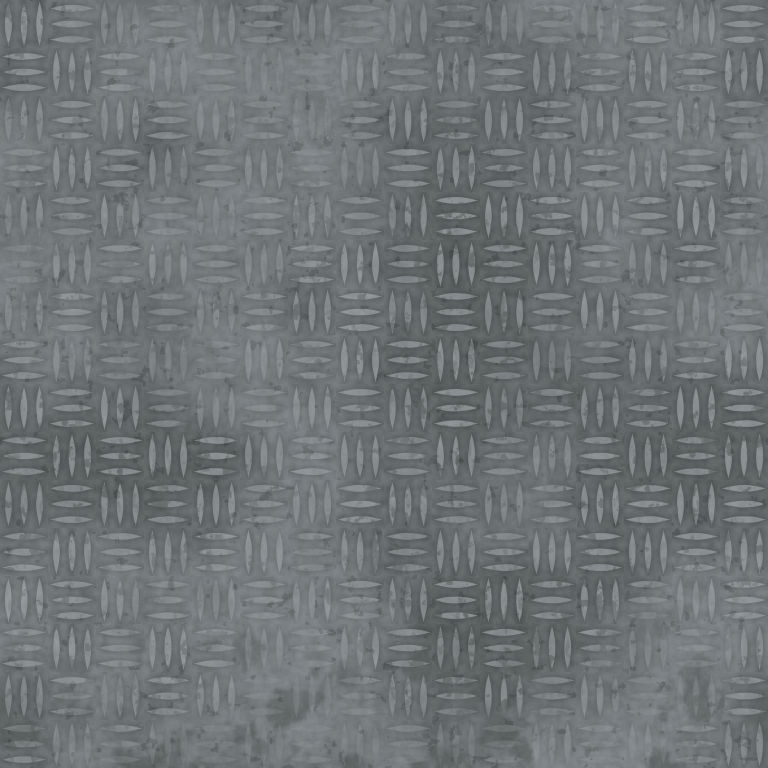
Write a WebGL 1 fragment shader that draws this texture.

```glsl
precision highp float;

uniform vec2 u_resolution;

const float CELLS = 16.0;          // raised groups across and down
const float BAR_HALF_LENGTH = 0.44;
const float BAR_HALF_WIDTH = 0.070;
const float BAR_SPACING = 0.325;
const float EDGE_ROUGHNESS = 0.022;
const float HALO_FALLOFF = 9.0;
const float HALO_STRENGTH = 0.17;
const float GRAIN_STRENGTH = 0.045;
const float BOTTOM_WEAR = 0.34;

const vec3 STEEL_DARK = vec3(0.360, 0.382, 0.382);
const vec3 STEEL_LIGHT = vec3(0.505, 0.525, 0.540);
const vec3 BAR_COLOR = vec3(0.585, 0.607, 0.618);
const vec3 GRIME_COLOR = vec3(0.335, 0.358, 0.352);

float hash(vec2 p) {
  vec3 q = fract(vec3(p.xyx) * 0.1031);
  q += dot(q, q.yzx + 33.33);
  return fract((q.x + q.y) * q.z);
}

// Value noise that wraps after the given number of lattice steps
float noise(vec2 uv, vec2 period, float seed) {
  vec2 p = uv * period;
  vec2 i = floor(p);
  vec2 f = fract(p);
  f = f * f * (3.0 - 2.0 * f);
  vec2 a = mod(i, period) + seed;
  vec2 b = mod(i + 1.0, period) + seed;
  return mix(mix(hash(a), hash(vec2(b.x, a.y)), f.x),
             mix(hash(vec2(a.x, b.y)), hash(b), f.x), f.y);
}

float fbm(vec2 uv, vec2 period, float seed) {
  float sum = 0.0;
  float weight = 0.5;
  for (int octave = 0; octave < 5; octave++) {
    sum += weight * noise(uv, period, seed);
    period *= 2.0;
    seed += 17.0;
    weight *= 0.5;
  }
  return sum / 0.96875;
}

// Approximate distance to three parallel lens-shaped bars
float barDistance(vec2 p) {
  float lane = clamp(floor(p.y / BAR_SPACING + 0.5), -1.0, 1.0);
  float along = p.x / BAR_HALF_LENGTH;
  float across = abs(p.y - lane * BAR_SPACING);
  return across - BAR_HALF_WIDTH * (1.0 - along * along);
}

void main() {
  vec2 uv = gl_FragCoord.xy / u_resolution;
  float pixel = CELLS / min(u_resolution.x, u_resolution.y);

  // Groups alternate between horizontal and vertical
  vec2 cell = floor(uv * CELLS);
  vec2 local = fract(uv * CELLS) - 0.5;
  bool upright = mod(cell.x + cell.y, 2.0) > 0.5;
  if (upright) local = local.yx;

  // Broad clouds, blotches and fine grain
  float cloud = smoothstep(0.27, 0.73, fbm(uv, vec2(5.0), 3.0));
  float blotch = fbm(uv, vec2(22.0), 41.0);
  float grain = fbm(uv, vec2(110.0), 97.0);
  float scratch = noise(uv + 0.01 * blotch, vec2(190.0, 70.0), 151.0);

  // Dust hides the relief in patches, mostly along the bottom
  float bottom = smoothstep(0.28, 0.0, uv.y);
  float dust = fbm(uv, vec2(4.0), 211.0) * 0.6 + cloud * 0.25 + blotch * 0.25;
  dust = smoothstep(0.48, 0.88, dust + BOTTOM_WEAR * bottom * blotch);
  float cellWear = hash(cell + 307.0);

  // Plate with soft shading around the bars
  float dist = barDistance(local) + EDGE_ROUGHNESS * (grain - 0.5);
  float halo = exp(-HALO_FALLOFF * max(dist, 0.0)) * (1.0 - 0.8 * dust);
  vec3 color = mix(STEEL_DARK, STEEL_LIGHT, clamp(0.75 * cloud + 0.45 * blotch, 0.0, 1.0));
  color *= 1.0 - HALO_STRENGTH * halo;
  float grime = smoothstep(0.54, 0.72, blotch) * (0.25 + 0.45 * bottom);
  color = mix(color, GRIME_COLOR, grime);

  // Scuffed bar faces
  float bar = 1.0 - smoothstep(-0.7 * pixel, 0.7 * pixel, dist);
  float scuff = smoothstep(0.56, 0.76, 0.6 * grain + 0.4 * scratch);
  float chips = smoothstep(0.60, 0.70, fbm(uv, vec2(70.0), 401.0));
  float cover = (0.95 - 0.62 * dust) * (1.0 - 0.22 * cellWear);
  cover *= (1.0 - 0.40 * scuff) * (1.0 - 0.55 * chips);
  vec3 face = BAR_COLOR * (0.95 + 0.06 * cloud);
  color = mix(color, face, bar * cover);

  // Surface grain and scattered dark specks
  float fleck = smoothstep(0.68, 0.78, fbm(uv, vec2(85.0), 503.0));
  color += GRAIN_STRENGTH * (2.0 * grain - 1.0);
  color *= 1.0 - 0.14 * fleck;

  gl_FragColor = vec4(color, 1.0);
}
```
